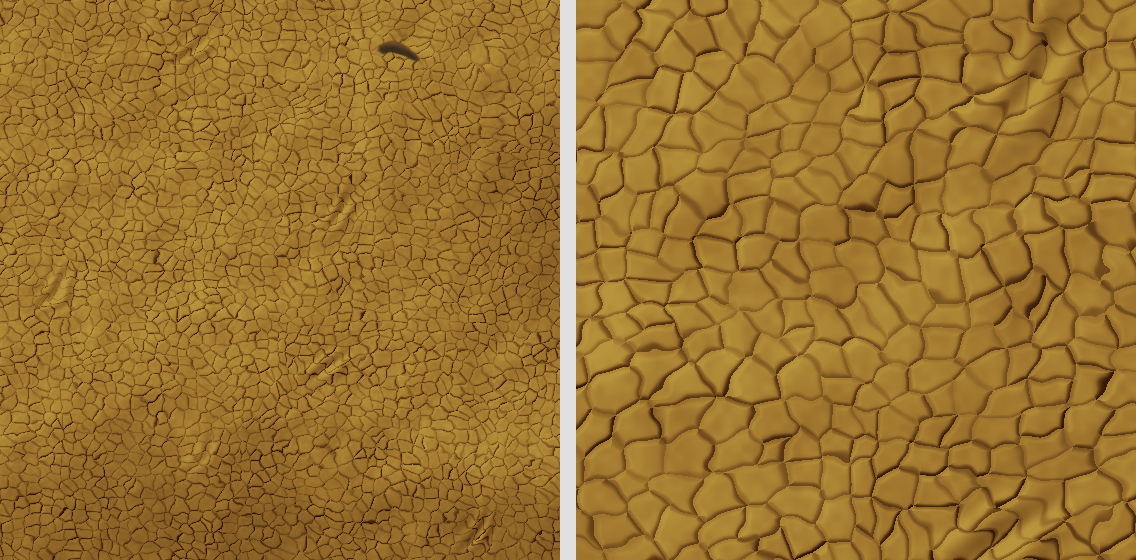
Left: the whole. Right: its middle third, enlarged.
This texture is drawn by a Shadertoy shader. Its source:

```glsl
// Ochre cracked hide: small irregular plates, embossed grooves, soft folds and shaded patches.

vec2 hash2(ivec2 cell) {
    uvec2 v = uvec2(cell) * 1664525u + 1013904223u;
    v.x += v.y * 1664525u;
    v.y += v.x * 1664525u;
    v ^= v >> 16u;
    v.x += v.y * 1664525u;
    v.y += v.x * 1664525u;
    v ^= v >> 16u;
    return vec2(v & 65535u) / 65535.0;
}

float noise(vec2 p) {
    ivec2 i = ivec2(floor(p));
    vec2 f = fract(p);
    f = f * f * (3.0 - 2.0 * f);
    return mix(mix(hash2(i).x, hash2(i + ivec2(1, 0)).x, f.x),
               mix(hash2(i + ivec2(0, 1)).x, hash2(i + ivec2(1, 1)).x, f.x), f.y);
}

float fbm(vec2 p) {
    float sum = 0.0, amp = 0.53;
    for (int k = 0; k < 4; k++) {
        sum += amp * noise(p);
        p = mat2(0.8, 0.6, -0.6, 0.8) * p * 2.03 + 7.3;
        amp *= 0.5;
    }
    return sum;
}

vec2 plateCentre(ivec2 cell) {
    return vec2(cell) + 0.5 + 0.84 * (hash2(cell) - 0.5);
}

// Plate border: xy = outward normal, z = distance, w = random value shared by both sides
vec4 plateEdge(vec2 p) {
    ivec2 base = ivec2(floor(p)), own = base;
    float nearest = 9.0;
    for (int y = -1; y <= 1; y++)
    for (int x = -1; x <= 1; x++) {
        ivec2 cell = base + ivec2(x, y);
        float d = length(plateCentre(cell) - p);
        if (d < nearest) { nearest = d; own = cell; }
    }
    vec2 a = plateCentre(own);
    vec4 edge = vec4(0.0, 0.0, 9.0, 0.0);
    for (int y = -2; y <= 2; y++)
    for (int x = -2; x <= 2; x++) {
        if (x == 0 && y == 0) continue;
        ivec2 cell = own + ivec2(x, y);
        vec2 b = plateCentre(cell);
        vec2 n = normalize(b - a);
        float d = dot(0.5 * (a + b) - p, n);
        if (d < edge.z) edge = vec4(n, d, hash2(own + cell + 911).x);
    }
    return edge;
}

// Scattered wrinkles: x = shading, y = coverage
vec2 folds(vec2 p) {
    vec2 result = vec2(0.0);
    for (int k = 0; k < 6; k++) {
        vec2 r = hash2(ivec2(k, 57));
        vec2 q = p - fract(vec2(0.59, 0.34) + float(k) * vec2(0.755, 0.57));
        float angle = mix(0.65, 1.25, r.x);
        vec2 along = vec2(cos(angle), sin(angle));
        float u = dot(q, vec2(along.y, -along.x)), v = dot(q, along);
        u += 0.016 * (noise(p * 26.0) - 0.5) + 3.0 * v * v;
        float window = exp(-u * u / 0.0007 - v * v / 0.0016) * mix(0.35, 1.0, r.y);
        result += window * vec2(sin(u * 230.0), 1.0);
    }
    return result;
}

void mainImage(out vec4 fragColor, in vec2 fragCoord) {
    vec2 p = fragCoord / iResolution.y;
    vec2 lowerRight = vec2(0.75, -0.66);
    vec2 fold = folds(p);

    // Uneven plate sizes and slightly crooked borders
    vec2 bend = vec2(noise(p * 13.0), noise(p * 13.0 + 41.0)) - 0.5;
    vec2 wobble = vec2(noise(p * 95.0), noise(p * 95.0 + 19.0)) - 0.5;
    vec4 edge = plateEdge(p * vec2(46.0, 52.0) + bend * 1.3 + wobble * 0.32 + fold.x * 0.35);

    // Broad shade along the bottom and the right side
    float cloud = fbm(p * 4.5 + 3.0);
    float shade = smoothstep(0.27, 0.04, p.y + 0.3 * (cloud - 0.5));
    vec2 side = (p - vec2(1.0, 0.62)) / vec2(0.2, 0.24);
    shade = max(shade, exp(-dot(side, side)) * (0.6 + 0.7 * cloud));
    float tone = 1.08 - 0.3 * shade + 0.2 * (cloud - 0.5);

    // Soft relief lit from the upper left
    float relief = fbm(p * 16.0 + lowerRight * 0.22) - fbm(p * 16.0 - lowerRight * 0.22);
    tone += 0.42 * relief + 0.48 * fold.x - 0.08 * fold.y;
    tone += 0.12 * (noise(p * 170.0) - 0.5);

    // Grooves: dark line with one shaded and one lit bank
    float depth = mix(0.35, 1.15, edge.w) * mix(0.6, 1.3, noise(p * 21.0 + 5.0));
    float bank = 1.0 - smoothstep(0.0, 0.27, edge.z);
    float line = 1.0 - smoothstep(0.02, 0.16, edge.z);
    float facing = dot(edge.xy, lowerRight);
    tone -= depth * (0.32 * bank * facing + line * (0.58 + 0.3 * facing));

    // Umber grooves, ochre plates and yellower lit parts
    vec3 color = mix(vec3(0.31, 0.18, 0.06), vec3(0.63, 0.46, 0.18), clamp(tone, -0.4, 1.0));
    color += vec3(0.3, 0.42, 0.19) * clamp(tone - 1.0, 0.0, 0.3);

    // Small curved brown scuff
    vec2 q = p - vec2(0.71, 0.915);
    q.y += 9.0 * q.x * q.x + 0.25 * q.x;
    float scuff = length(q / vec2(0.039, 0.013)) + 0.5 * (noise(p * 70.0) - 0.5);
    vec3 scuffColor = mix(vec3(0.19, 0.14, 0.09), vec3(0.43, 0.29, 0.17), smoothstep(-0.004, 0.01, q.y));
    color = mix(color, scuffColor, 0.9 * (1.0 - smoothstep(0.75, 1.1, scuff)));

    fragColor = vec4(color, 1.0);
}
```
